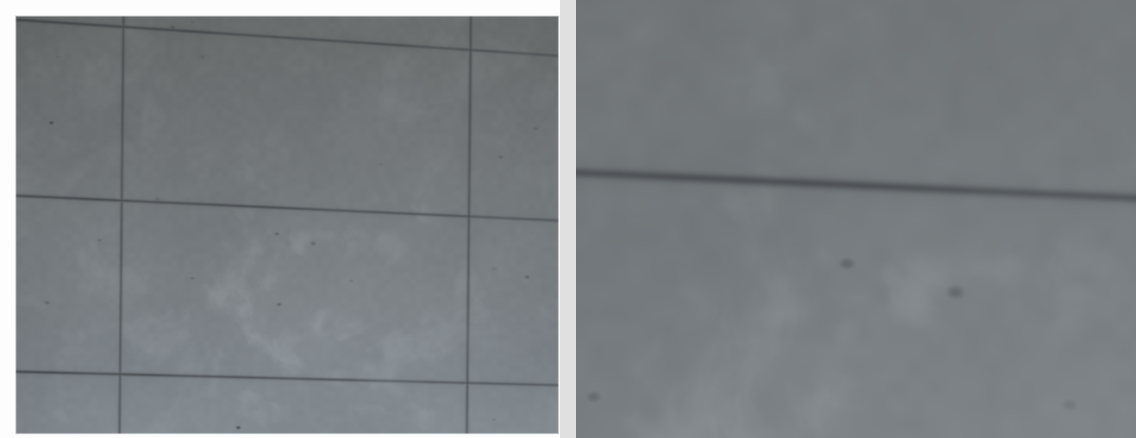
Left: the whole. Right: its middle third, enlarged.
This texture is drawn by a Shadertoy shader. Its source:

```glsl
// Grey stone cladding seen slightly askew, set off-centre on a white margin.
// Skewed row and column coordinates place the soft joints; layered value
// noise gives the mottling, and a jittered grid scatters small faint pits.

float hash(vec2 cell) {
    uvec2 q = uvec2(ivec2(cell) + 1000) * uvec2(1597334673u, 3812015801u);
    uint n = (q.x ^ q.y) * 1597334673u;
    n = (n ^ (n >> 15)) * 2246822519u;
    return float((n ^ (n >> 13)) >> 8) / 16777216.0;
}

float valueNoise(vec2 p) {
    vec2 i = floor(p), f = fract(p);
    f = f * f * (3.0 - 2.0 * f);
    return mix(mix(hash(i), hash(i + vec2(1, 0)), f.x),
               mix(hash(i + vec2(0, 1)), hash(i + vec2(1, 1)), f.x), f.y);
}

float fbm(vec2 p) {
    float sum = 0.0, amp = 0.5;
    for (int k = 0; k < 5; k++) {
        sum += amp * valueNoise(p);
        p = mat2(1.6, 1.2, -1.2, 1.6) * p + 7.3;
        amp *= 0.5;
    }
    return sum;
}

// Soft joint profile: a dark core within a faint wider shadow
float joint(float d, float width) {
    return 0.85 * exp(-d * d / (width * width)) + 0.15 * exp(-d / (width * 2.0));
}

// At most one small pit per cell; most are barely visible, a few are dark
float pits(vec2 p) {
    vec2 cell = floor(p), f = fract(p);
    vec2 centre = 0.25 + 0.5 * vec2(hash(cell + 31.0), hash(cell + 57.0));
    float radius = mix(0.035, 0.06, hash(cell + 83.0));
    float strength = hash(cell + 109.0);
    float depth = step(0.90, hash(cell)) * mix(0.06, 0.45, strength * strength * strength);
    vec2 offset = (f - centre) * vec2(0.8, 1.1);
    return depth * (1.0 - smoothstep(0.2 * radius, 1.6 * radius, length(offset)));
}

void mainImage(out vec4 fragColor, in vec2 fragCoord) {
    vec2 uv = fragCoord / iResolution.xy;
    vec2 p = fragCoord / iResolution.y;
    float aspect = iResolution.x / iResolution.y;

    // Joint grid: rows fan out to the left, columns lean a little
    float across = (uv.x - 0.0286) / 0.969;
    float rowHeight = mix(0.4017, 0.376, across);
    float row = (uv.y - mix(0.1515, 0.1205, across)) / rowHeight;
    float col = (uv.x - 0.2133 - 0.0075 * uv.y) / 0.6203;
    float rowDist = abs(row - round(row)) * rowHeight;
    float colDist = abs(col - round(col)) * 0.6203 * aspect;

    // Light falls from bluish below to a dull green-grey above
    vec3 colour = mix(vec3(0.513, 0.542, 0.566), vec3(0.412, 0.424, 0.426),
                      clamp(uv.y, 0.0, 1.0));
    colour *= 1.0 - 0.07 * exp(-across * 6.0) - 0.02 * smoothstep(0.75, 1.0, across);

    // Cloudy stone, thin pale wisps gathered low in the middle, fine grain
    float clouds = fbm(p * 4.5 + 4.0);
    float wisps = smoothstep(0.50, 0.80, fbm(p * 13.0 + 2.0 * clouds));
    vec2 low = (uv - vec2(0.495, 0.28)) * vec2(4.0, 4.5);
    float bloom = exp(-dot(low, low));
    colour += 0.045 * (clouds - 0.48) + wisps * (0.018 + 0.035 * bloom) + 0.008 * bloom;
    colour += 0.015 * (valueNoise(p * 70.0) - 0.5);
    colour *= 1.0 - pits(p * 12.0);

    // Joints, uneven in strength and darker where they cross
    float wear = mix(0.75, 1.0, valueNoise(p * 9.0 + 20.0));
    float rowJoint = joint(rowDist, 0.0037) * mix(0.74, 0.46, across);
    float colJoint = joint(colDist, 0.0037) * 0.53;
    vec2 toCrossing = vec2(rowDist, colDist);
    float crossing = 0.65 * exp(-dot(toCrossing, toCrossing) / 0.00003);
    float dark = max(max(rowJoint, colJoint) * wear, crossing);
    colour = mix(colour, vec3(0.20, 0.215, 0.23), dark);

    // White margin, wider at left and top, with a slightly blurred edge
    vec2 edge = abs(uv - vec2(0.5128, 0.4865)) - vec2(0.4844, 0.4765);
    float outside = max(edge.x * aspect, edge.y);
    colour = mix(colour, vec3(0.992), smoothstep(-0.003, 0.003, outside));

    fragColor = vec4(colour, 1.0);
}
```
